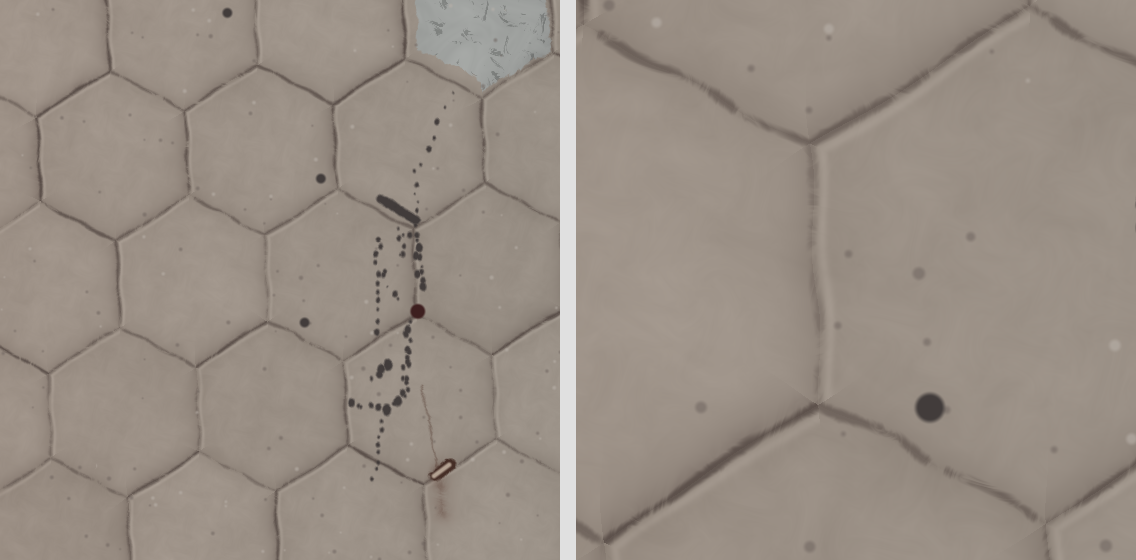
Left: the whole. Right: its middle third, enlarged.
A Shadertoy shader for this texture:

```glsl
// Worn beige hexagonal paving, slightly turned, with uneven grout and soft bevel shading.
// A hexagon lattice gives tile and edge ids for variation; layered sines mottle the clay,
// cellular noise adds specks, and jittered dots along segments form the dark drips.

float hash(vec2 p) {
    vec3 v = fract(vec3(p.xyx) * 0.1031);
    v += dot(v, v.yzx + 33.33);
    return fract((v.x + v.y) * v.z);
}

vec2 hash2(vec2 p) { return vec2(hash(p), hash(p + 47.3)); }

mat2 turn(float a) { return mat2(cos(a), sin(a), -sin(a), cos(a)); }

// Layered, warped sines, roughly -1 to 1
float mottle(vec2 p) {
    float sum = 0.0, amp = 0.5;
    for (int i = 0; i < 5; i++) {
        p = turn(1.1) * p * 1.8 + 1.7;
        p += 0.6 * sin(p.yx * 1.3);
        sum += amp * sin(p.x) * sin(p.y);
        amp *= 0.72;
    }
    return sum;
}

// Cellular specks: distance to the nearest sparse random dot, less its radius
float specks(vec2 p, float scale, float share, float radius) {
    vec2 cell = floor(p * scale);
    float d = 1.0;
    for (int y = -1; y <= 1; y++)
    for (int x = -1; x <= 1; x++) {
        vec2 c = cell + vec2(x, y);
        if (hash(c + 9.1) < share)
            d = min(d, length(p - (c + hash2(c)) / scale) - radius * (0.4 + hash(c + 3.7)));
    }
    return d;
}

float segment(vec2 p, vec2 a, vec2 b) {
    vec2 ab = b - a;
    return length(p - a - ab * clamp(dot(p - a, ab) / dot(ab, ab), 0.0, 1.0));
}

// Drops of varied size scattered along a line
float trail(vec2 p, vec2 a, vec2 b, float count, float radius) {
    float d = 1.0;
    for (float i = 0.0; i < count; i++) {
        vec2 key = vec2(i, count) + floor(a * 90.0);
        vec2 drop = mix(a, b, i / (count - 1.0)) + 0.012 * (hash2(key) - 0.5);
        d = min(d, length((p - drop) * vec2(1.2, 0.9)) - radius * (0.4 + 0.8 * hash(key + 5.0)));
    }
    return d;
}

float cover(float d, float soft) { return 1.0 - smoothstep(-soft, soft, d); }

void mainImage(out vec4 fragColor, in vec2 fragCoord) {
    vec2 p = fragCoord / iResolution.y;
    float px = 1.0 / iResolution.y;
    float cloud = mottle(p * 9.0), grain = mottle(p * 42.0 + 5.0);

    // Hexagon lattice with unit pitch
    vec2 q = turn(-0.042) * (p - vec2(0.608, 0.509)) / 0.2645;
    q += 0.006 * sin(q.yx * 19.0 + 2.0 * sin(q * 7.0));
    vec2 s = vec2(1.0, 1.7320508);
    vec2 u = q - s * floor(q / s + 0.5);
    vec2 v = q - s * 0.5 - s * floor(q / s);
    vec2 local = dot(u, u) < dot(v, v) ? u : v;
    vec2 id = q - local;

    // Nearest edge: outward normal and distance inside the tile
    vec2 normal = vec2(1, 0);
    float reach = 0.0;
    for (int i = 0; i < 6; i++) {
        float a = float(i) * 1.0471976;
        vec2 n = vec2(cos(a), sin(a));
        if (dot(local, n) > reach) { reach = dot(local, n); normal = n; }
    }
    float edge = 0.5 - reach;
    vec2 tileKey = floor(id * vec2(2.0, 1.1547) + 0.5);
    vec2 edgeKey = floor((id + 0.5 * normal) * vec2(4.0, 2.3094) + 0.5);
    float wear = hash(edgeKey + 20.0);

    // Clay tone varies by tile and darkens toward the rim
    vec3 col = vec3(0.610, 0.568, 0.528) + 0.028 * (hash(tileKey + 31.0) - 0.5);
    col += vec3(0.012, 0.0, -0.002) * (0.5 - p.x);
    col += 0.014 * cloud + 0.012 * grain;
    col -= 0.035 * exp(-edge * 13.0);

    // Pale glazed tile with a ragged border
    float rim = 0.025 + 0.07 * smoothstep(0.1, 0.9, dot(normal, vec2(-0.8, -0.6)));
    float glaze = cover(rim + 0.02 * grain + 0.015 * cloud - edge, 0.008);
    glaze *= step(length(id - vec2(1.0, 1.732)), 0.1);
    vec3 glazeColor = vec3(0.62, 0.63, 0.62) + 0.03 * cloud - 0.12 * smoothstep(0.35, 0.7, grain);
    col = mix(col, glazeColor, glaze);

    // Bevel: shadow on the right and lower rims, a thin highlight opposite
    float facing = dot(normal, vec2(0.8, -0.6));
    float shade = smoothstep(-0.3, 0.7, facing) * (0.35 + 0.65 * wear);
    col -= vec3(0.12, 0.125, 0.115) * shade * exp(-edge * 22.0) * (0.8 + 0.5 * grain);
    col += 0.045 * smoothstep(0.0, -0.7, facing) * exp(-pow((edge - 0.024) / 0.011, 2.0));

    // Broken grout line
    float grout = cover(edge - 0.009 - 0.006 * grain, 0.006 + px * 3.0);
    grout *= (0.25 + 0.65 * wear) * smoothstep(-0.9, 0.3, grain + cloud * 0.5 + wear - 0.3);
    col = mix(col, vec3(0.33, 0.285, 0.265), grout);

    // Small dark pits and pale chips
    col = mix(col, vec3(0.43, 0.39, 0.37), 0.55 * cover(specks(p, 24.0, 0.18, 0.0026), px + 0.001));
    col = mix(col, vec3(0.72, 0.69, 0.66), 0.6 * cover(specks(p + 7.0, 30.0, 0.03 + 0.12 * p.x * (1.0 - p.y), 0.0025), px + 0.001));

    // Drips, smears and round spots
    float ink = trail(p, vec2(0.807, 0.837), vec2(0.740, 0.675), 7.0, 0.0045);
    ink = min(ink, trail(p, vec2(0.740, 0.690), vec2(0.745, 0.610), 6.0, 0.0035));
    ink = min(ink, segment(p, vec2(0.680, 0.645), vec2(0.742, 0.607)) - 0.008);
    ink = min(ink, trail(p, vec2(0.736, 0.596), vec2(0.755, 0.486), 12.0, 0.006));
    ink = min(ink, trail(p, vec2(0.714, 0.597), vec2(0.718, 0.540), 6.0, 0.005));
    ink = min(ink, trail(p, vec2(0.676, 0.577), vec2(0.670, 0.410), 11.0, 0.005));
    ink = min(ink, trail(p, vec2(0.684, 0.518), vec2(0.710, 0.466), 5.0, 0.005));
    ink = min(ink, trail(p, vec2(0.729, 0.427), vec2(0.723, 0.303), 15.0, 0.0065));
    ink = min(ink, trail(p, vec2(0.723, 0.297), vec2(0.690, 0.267), 8.0, 0.008));
    ink = min(ink, trail(p, vec2(0.690, 0.267), vec2(0.632, 0.280), 8.0, 0.006));
    ink = min(ink, trail(p, vec2(0.677, 0.251), vec2(0.669, 0.147), 8.0, 0.0045));
    ink = min(ink, trail(p, vec2(0.667, 0.325), vec2(0.695, 0.345), 4.0, 0.008));
    ink += 0.0018 * grain;
    ink = min(ink, length(p - vec2(0.406, 0.977)) - 0.0085);
    ink = min(ink, min(length(p - vec2(0.573, 0.681)), length(p - vec2(0.544, 0.424))) - 0.0085);
    col = mix(col, vec3(0.22, 0.20, 0.20), 0.9 * cover(ink, px + 0.0012));
    col = mix(col, vec3(0.24, 0.12, 0.12), cover(length(p - vec2(0.746, 0.444)) - 0.013, px + 0.001));

    // Rusty crack ending in a chipped corner
    float crack = segment(p + 0.003 * grain, vec2(0.753, 0.310), vec2(0.781, 0.167));
    col = mix(col, vec3(0.40, 0.32, 0.28), 0.6 * cover(crack - 0.0015, px + 0.001));
    float rust = segment(p, vec2(0.783, 0.165), vec2(0.790, 0.085));
    col = mix(col, vec3(0.36, 0.25, 0.21), 0.55 * exp(-rust * 95.0) * (0.8 + 0.6 * grain));
    float chip = segment(p, vec2(0.775, 0.150), vec2(0.802, 0.170));
    col = mix(col, vec3(0.27, 0.18, 0.15), cover(chip - 0.010 + 0.004 * grain, 0.003));
    col = mix(col, vec3(0.70, 0.63, 0.57), cover(chip - 0.004, px + 0.001));

    fragColor = vec4(clamp(col, 0.0, 1.0), 1.0);
}
```
